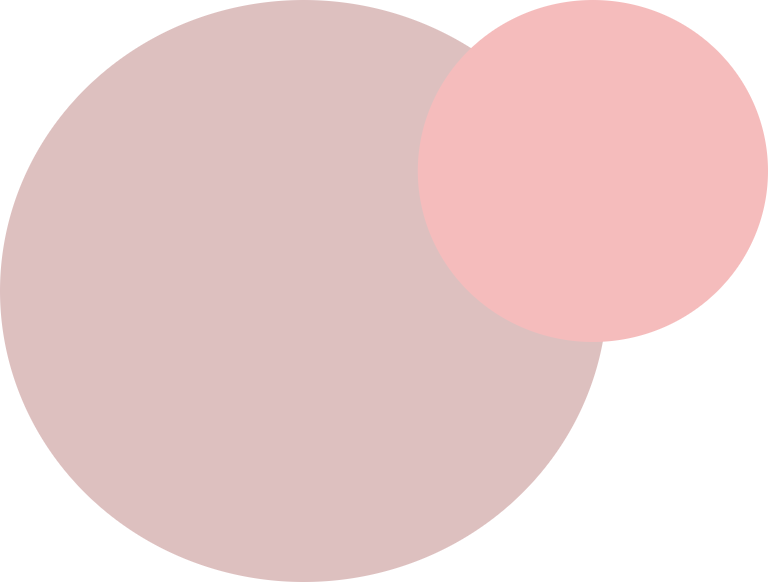
A Shadertoy shader for this background:

```glsl
// Two flat overlapping ellipses on white: a large dusty rose one filling
// the left side and a smaller pink one in front at the upper right.
// Each is an approximate ellipse distance turned into a smooth-edged mask.

const vec3 WHITE = vec3(1.0);
const vec3 DUSTY_ROSE = vec3(0.868, 0.752, 0.750);
const vec3 PINK = vec3(0.960, 0.738, 0.738);

// Signed distance to an ellipse, first order accurate near its edge
float ellipseDistance(vec2 point, vec2 center, vec2 radii) {
    vec2 offset = point - center;
    float level = length(offset / radii);
    float slope = length(offset / (radii * radii));
    return level * (level - 1.0) / max(slope, 1e-4);
}

// Coverage of a shape, blended over one pixel at its edge
float coverage(float dist, float pixelSize) {
    return clamp(0.5 - dist / pixelSize, 0.0, 1.0);
}

void mainImage(out vec4 fragColor, in vec2 fragCoord) {
    // Canvas height is one unit; x runs from 0 to the aspect ratio
    float pixelSize = 1.0 / iResolution.y;
    vec2 point = fragCoord * pixelSize;
    vec2 canvas = vec2(iResolution.x * pixelSize, 1.0);

    // Centers and radii are fractions of the canvas
    float largeDist = ellipseDistance(point, vec2(0.3955, 0.5) * canvas,
                                      vec2(0.3955, 0.5) * canvas);
    float smallDist = ellipseDistance(point, vec2(0.772, 0.7062) * canvas,
                                      vec2(0.228, 0.2938) * canvas);

    // Layers from back to front
    vec3 color = mix(WHITE, DUSTY_ROSE, coverage(largeDist, pixelSize));
    color = mix(color, PINK, coverage(smallDist, pixelSize));
    fragColor = vec4(color, 1.0);
}
```
